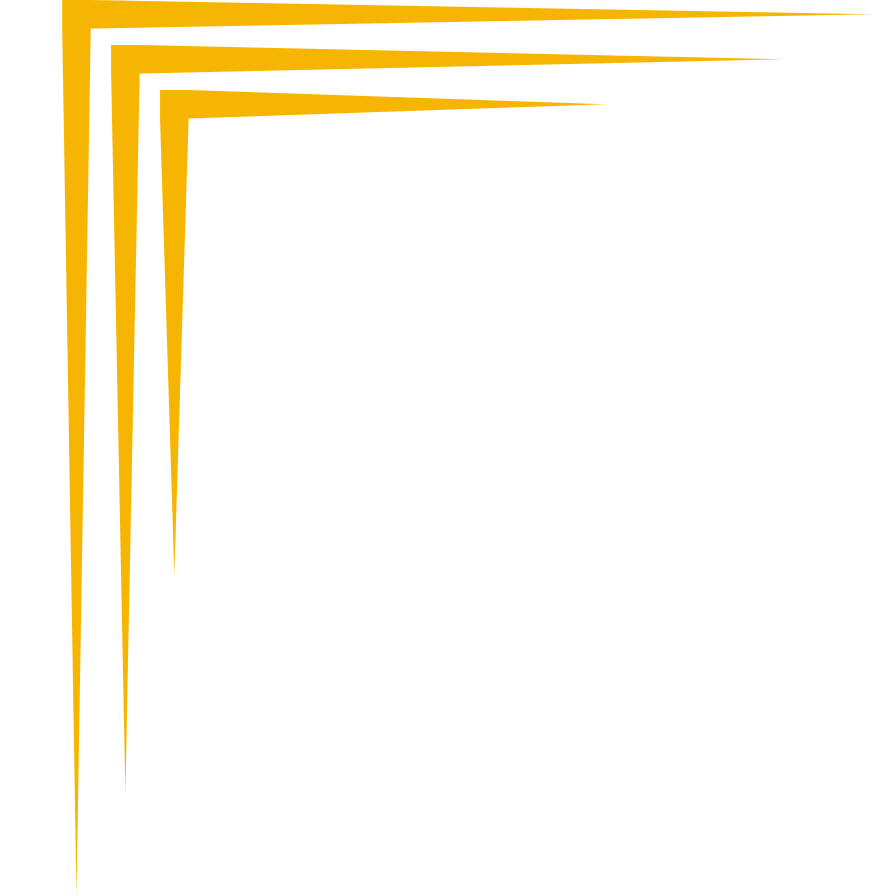
Reproduce this background procedurally as a WebGL 1 fragment shader.

```glsl
precision highp float;
// Three nested amber corner brackets on white, hung from the upper left.
// Each bracket joins a horizontal and a vertical spike that taper to a point;
// offsets and lengths follow the bracket index, edges use box coverage.

uniform vec2 u_resolution;

const vec3 PAPER = vec3(1.0);
const vec3 AMBER = vec3(0.97, 0.71, 0.01);

const int BRACKETS = 3;
const float THICKNESS = 0.0319;                      // spike width at the corner
const vec2 FIRST_CORNER = vec2(0.0694, 0.0);         // from the upper left
const vec2 CORNER_STEP = vec2(0.0546, 0.0502);
const vec2 FIRST_LENGTH = vec2(0.9049, 1.0);         // horizontal, vertical
const vec2 LENGTH_LOSS = vec2(0.1034, 0.0987);       // per index
const vec2 LENGTH_LOSS_SQUARED = vec2(0.0502, 0.0654); // per squared index

// Share of a pixel-wide window around x that lies between lo and hi.
float bandCoverage(float x, float lo, float hi, float pixel) {
  return clamp((hi - x) / pixel + 0.5, 0.0, 1.0)
       - clamp((lo - x) / pixel + 0.5, 0.0, 1.0);
}

// Spike along p.x: a square base, then a straight taper to its tip.
float spike(vec2 p, float len, vec2 pixel) {
  float taper = clamp((len - p.x) / (len - THICKNESS), 0.0, 1.0);
  float middle = 0.5 * THICKNESS;
  float halfWidth = middle * taper;
  return bandCoverage(p.y, middle - halfWidth, middle + halfWidth, pixel.y)
       * bandCoverage(p.x, 0.0, len, pixel.x);
}

void main() {
  vec2 pixel = 1.0 / u_resolution;
  vec2 uv = gl_FragCoord.xy * pixel;
  uv.y = 1.0 - uv.y; // measure down from the top edge

  float ink = 0.0;
  for (int i = 0; i < BRACKETS; i++) {
    float n = float(i);
    vec2 p = uv - FIRST_CORNER - CORNER_STEP * n;
    vec2 len = FIRST_LENGTH - LENGTH_LOSS * n - LENGTH_LOSS_SQUARED * n * n;
    float across = spike(p, len.x, pixel);
    float down = spike(p.yx, len.y, pixel.yx);
    ink = max(ink, max(across, down));
  }

  gl_FragColor = vec4(mix(PAPER, AMBER, ink), 1.0);
}
```
